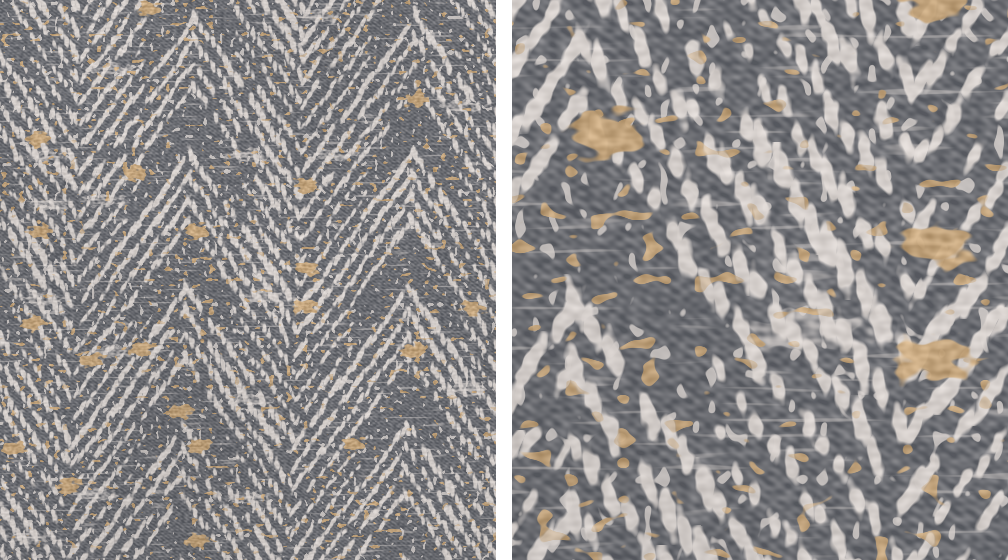
Left, the full canvas; right, a detail of the centre.
Reproduce this texture procedurally as a Shadertoy shader.

```glsl
// Woven grey fabric with broken cream chevron lines and scattered ochre flecks.
#define PERIOD 0.397        // chevron width, in canvas heights
#define PEAK vec2(0.335, 0.727)
#define SLOPE 1.4
#define LINE_GAP 0.0405     // vertical distance between lines
#define LINES 6.0           // lines in one vertical repeat
#define COLUMN 0.0104       // width of one fleck column
#define FLECK vec2(0.0047, 0.0128)
#define THREADS 190.0       // weave threads per canvas height
#define DARK vec3(0.33, 0.34, 0.365)
#define GREY vec3(0.55, 0.55, 0.565)
#define CREAM vec3(0.84, 0.815, 0.80)
#define OCHRE vec3(0.77, 0.64, 0.47)

float hash(vec2 p) {
    vec3 q = fract(p.xyx * vec3(0.1031, 0.1030, 0.0973));
    q += dot(q, q.yzx + 33.33);
    return fract((q.x + q.y) * q.z);
}

vec2 gradient(vec2 cell) {
    float angle = 6.2832 * hash(cell);
    return vec2(cos(angle), sin(angle));
}

// Gradient noise, roughly -0.7 to 0.7
float noise(vec2 p) {
    vec2 i = floor(p), f = fract(p);
    vec2 u = f * f * f * (f * (f * 6.0 - 15.0) + 10.0);
    vec2 e = vec2(1.0, 0.0);
    float a = dot(gradient(i), f);
    float b = dot(gradient(i + e.xy), f - e.xy);
    float c = dot(gradient(i + e.yx), f - e.yx);
    float d = dot(gradient(i + e.xx), f - e.xx);
    return mix(mix(a, b, u.x), mix(c, d, u.x), u.y);
}

// Signed horizontal distance to the nearest peak
float fromPeak(float x) {
    return (fract((x - PEAK.x) / PERIOD + 0.5) - 0.5) * PERIOD;
}

// Cream flecks, one per column and chevron line
float chevronFlecks(vec2 p, float edge) {
    float ragged = 0.0032 * noise(p * vec2(150.0, 110.0));
    float nearest = 1.0;
    float column = floor(p.x / COLUMN);
    for (int k = -2; k <= 2; k++) {
        float c = column + float(k);
        float x = (c + 0.5 + 0.5 * (hash(vec2(c, 7.0)) - 0.5)) * COLUMN;
        float side = fromPeak(x);
        float crest = PEAK.y - SLOPE * abs(side);
        float row = floor((p.y - crest) / LINE_GAP + 0.5);
        vec2 id = vec2(c, row);

        // Upper lines are bold; the last two open into a plain band at the peak
        float order = mod(-row, LINES);
        float arm = smoothstep(0.02, 0.15, abs(side));
        float size = order < 3.5 ? 1.05 - 0.08 * order : 0.76 * arm;
        size *= 0.72 + 0.5 * hash(id + 31.0);
        size *= 1.0 + 0.55 * noise(vec2(x, row * LINE_GAP) * 9.0);
        if (size < 0.3 || hash(id + 57.0) < 0.09) continue;

        // Rising arms follow the line, falling arms stand more upright
        float y = crest + LINE_GAP * (row + 0.26 * (hash(id + 11.0) - 0.5));
        vec2 q = p - vec2(x, y);
        q.x -= q.y * (side < 0.0 ? 0.48 : -0.25);
        vec2 radius = FLECK * vec2(mix(size, 1.0, 0.35), min(size, 1.2));
        nearest = min(nearest, (length(q / radius) - 1.0) * radius.x);
    }
    return 1.0 - smoothstep(-edge, edge, nearest + ragged);
}

// Sparse ragged oval patches, at most one per cell
float patches(vec2 p, vec2 cell, vec2 radius, float chance, float seed) {
    vec2 id = floor(p / cell);
    vec2 jitter = vec2(hash(id + seed), hash(id + seed + 19.0));
    vec2 q = p - (id + 0.3 + 0.4 * jitter) * cell;
    float d = length(q / radius) + 0.9 * noise(p * vec2(75.0, 130.0) + seed);
    float present = step(hash(id + seed + 43.0), chance);
    return present * (1.0 - smoothstep(0.82, 1.08, d));
}

void mainImage(out vec4 fragColor, in vec2 fragCoord) {
    vec2 p = fragCoord / iResolution.y;
    float edge = 0.0007 + 0.6 / iResolution.y;

    // Slight shear and waviness of the cloth
    vec2 cloth = p;
    cloth.x -= 0.025 * (p.y - 0.5);
    cloth += 0.006 * vec2(noise(p * 5.0), noise(p * 5.0 + 40.0));

    // Twill ground with uneven yarn
    float twill = 0.5 + 0.5 * sin(6.2832 * THREADS * (0.6 * p.x + 0.8 * p.y));
    float yarn = noise(p * THREADS * vec2(0.75, 1.2));
    float streak = noise(p * vec2(16.0, 210.0) + 5.0);
    float weave = 0.24 + 0.27 * twill + 0.7 * yarn + 0.25 * streak;
    vec3 color = mix(DARK, GREY, clamp(weave, 0.0, 1.15));

    // Pale grey slubs and thin cross threads
    float slub = patches(p, vec2(0.13, 0.085), vec2(0.037, 0.011), 0.22, 3.0);
    color = mix(color, CREAM, slub * clamp(0.45 + 0.6 * streak + 0.5 * yarn, 0.0, 0.8));
    color = mix(color, CREAM, 0.4 * smoothstep(0.3, 0.5, streak));

    // Stray crumbs of both light yarns
    float crumbs = noise(p * vec2(105.0, 80.0) + 70.0);
    color = mix(color, CREAM, 0.8 * smoothstep(0.31, 0.4, crumbs));
    float cream = chevronFlecks(cloth, edge);
    color = mix(color, CREAM + 0.09 * yarn + 0.04 * streak, 0.96 * cream);

    float bits = noise(p * vec2(65.0, 105.0) + 130.0) + 0.16 * noise(p * 7.0 + 9.0);
    float ochre = smoothstep(0.34, 0.41, bits) * (1.0 - 0.5 * cream);
    float blots = patches(cloth, vec2(0.1, 0.08), vec2(0.021, 0.013), 0.23, 83.0);
    ochre = max(ochre, blots);
    color = mix(color, OCHRE + 0.15 * yarn + 0.06 * streak, 0.9 * ochre);

    // Soft uneven light
    color *= 1.0 + 0.05 * noise(p * 2.5 + 15.0) + 0.04 * (p.y - 0.5);
    fragColor = vec4(clamp(color, 0.0, 1.0), 1.0);
}
```
